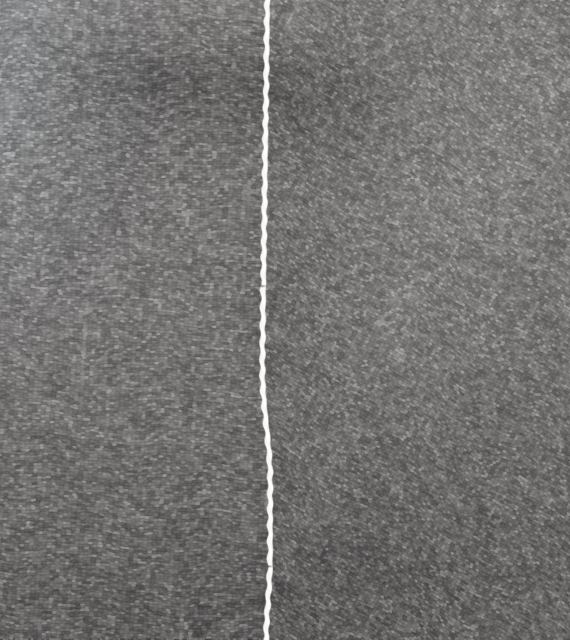
A Shadertoy shader for this texture:

```glsl
// Grey woven cloth divided by a slightly wandering white stitched thread.
// Softened cellular grains and layered sines form the weave; broad ellipses
// shade the cloth, and a distance to the seam curve draws the twisted thread.

const float GRAIN = 0.0042;         // yarn height in canvas heights
const float STITCH = 0.0262;        // length of one stitch
const float THREAD_HALF = 0.0047;   // half thickness of the thread

float hash(vec2 p) {
    vec3 q = fract(vec3(p.xyx) * 0.1031);
    q += dot(q, q.yzx + 33.33);
    return fract((q.x + q.y) * q.z);
}

vec2 rotate(vec2 p, float a) {
    float c = cos(a), s = sin(a);
    return vec2(c * p.x - s * p.y, s * p.x + c * p.y);
}

// Distance to the nearest cell in x, softly blended cell shade in y
vec2 cells(vec2 p) {
    vec2 id = floor(p);
    float nearest = 9.0, shade = 0.0, total = 0.0;
    for (int j = -1; j <= 1; j++)
    for (int i = -1; i <= 1; i++) {
        vec2 cell = id + vec2(i, j);
        vec2 jitter = vec2(hash(cell + 17.0), hash(cell + 59.0));
        float d = length(cell + 0.2 + 0.6 * jitter - p);
        float weight = exp(-8.0 * d * d);
        shade += weight * hash(cell + 101.0);
        total += weight;
        nearest = min(nearest, d);
    }
    return vec2(nearest, shade / total);
}

float softBlob(vec2 p, vec2 centre, vec2 size) {
    vec2 q = (p - centre) / size;
    return exp(-dot(q, q));
}

// Horizontal place of the seam at height v
float seamX(float v) {
    float x = 0.4605 + 0.0155 * max(v - 0.45, 0.0);
    x += 0.0135 * (1.0 - smoothstep(0.25, 0.42, v));
    return x - 0.007 * (1.0 - smoothstep(0.0, 0.13, v));
}

// Broad light and dark areas of the cloth
float clothLight(vec2 uv) {
    float light = 0.418 + 0.032 * uv.y;
    light += 0.095 * softBlob(uv, vec2(-0.02, 0.86), vec2(0.15, 0.30));
    light += 0.070 * softBlob(uv, vec2(0.22, 1.04), vec2(0.34, 0.10));
    light += 0.055 * softBlob(uv, vec2(0.86, 0.82), vec2(0.30, 0.32));
    light += 0.030 * softBlob(uv, vec2(0.22, 0.55), vec2(0.24, 0.22));
    light += 0.025 * softBlob(uv, vec2(0.70, 0.52), vec2(0.22, 0.20));
    light -= 0.065 * softBlob(uv, vec2(0.33, 0.87), vec2(0.17, 0.055));
    light -= 0.058 * softBlob(uv, vec2(0.57, 0.84), vec2(0.15, 0.09));
    light -= 0.030 * softBlob(uv, vec2(0.51, 0.52), vec2(0.09, 0.14));
    light -= 0.045 * softBlob(uv, vec2(0.65, 0.05), vec2(0.40, 0.20));
    return light - 0.030 * softBlob(uv, vec2(0.20, 0.0), vec2(0.30, 0.16));
}

// Yarn relief along a given direction, stretched lengthways, centred near zero
float weave(vec2 p, float angle, float stretch) {
    vec2 q = rotate(p, angle) / GRAIN;
    q.y += 0.7 * sin(q.x * 0.11 + q.y * 0.05) + 0.25 * sin(q.x * 0.31);
    vec2 yarn = cells(q * vec2(1.0 / stretch, 1.0));
    vec2 clump = cells(q * vec2(0.21, 0.33) + 40.0);
    float ribs = sin(6.2832 * q.y * 0.75) * (0.6 + 0.4 * sin(q.x * 0.9));
    float relief = 0.165 * (yarn.y - 0.5) + 0.10 * (0.42 - yarn.x);
    relief += 0.055 * (clump.y - 0.5) + 0.018 * ribs;
    return relief + 0.05 * smoothstep(0.82, 0.97, yarn.y);
}

// Short dark nick across the thread at height v
float nick(vec2 p, float v) {
    return softBlob(p, vec2(-0.003, v), vec2(0.006, 0.0018));
}

void mainImage(out vec4 fragColor, in vec2 fragCoord) {
    vec2 uv = fragCoord / iResolution.xy;
    float aspect = iResolution.x / iResolution.y;
    vec2 p = fragCoord / iResolution.y;
    float px = 1.0 / iResolution.y;
    float offset = (uv.x - seamX(uv.y)) * aspect;

    // Cloth: flat ribs on the left, slanted twill on the right
    float relief = offset < 0.0 ? weave(p, 0.06, 1.7) : weave(p, 0.50, 1.4);
    float light = clothLight(uv) + relief;
    light -= 0.025 * exp(-abs(offset) / 0.012);
    vec3 tint = mix(vec3(1.012, 0.996, 0.990), vec3(0.99, 1.0, 1.01),
                    softBlob(uv, vec2(0.0, 0.9), vec2(0.2, 0.3)));
    vec3 color = light * tint;

    // Dark lower hem on the left
    float hem = (1.0 - smoothstep(0.001, 0.004, uv.y)) * (1.0 - smoothstep(0.45, 0.47, uv.x));
    color = mix(color, vec3(0.18 + 0.4 * hash(floor(p / 0.004))), 0.6 * hem);

    // Thread: a gently wavering core with slight swelling at each stitch
    float phase = 6.2832 * uv.y / STITCH;
    float across = offset - 0.0009 * sin(phase + 0.8 * sin(uv.y * 31.0));
    float halfWidth = THREAD_HALF * (0.88 + 0.12 * cos(phase + 0.6));
    float cover = 1.0 - smoothstep(-px, px, abs(across) - halfWidth);
    float twist = 0.5 + 0.5 * sin(phase + across * 450.0);
    float roundness = 1.0 - 0.05 * pow(min(abs(across) / halfWidth, 1.0), 2.0);
    vec3 thread = vec3(1.0, 1.0, 0.99) * roundness * (0.97 + 0.03 * twist);
    color = mix(color, thread, cover);

    // Small knots where the thread dips into the cloth
    float knots = nick(vec2(offset, uv.y), 0.553) + nick(vec2(offset, uv.y), 0.115);
    color = mix(color, vec3(0.30), 0.6 * min(knots, 1.0));
    fragColor = vec4(clamp(color, 0.0, 1.0), 1.0);
}
```
